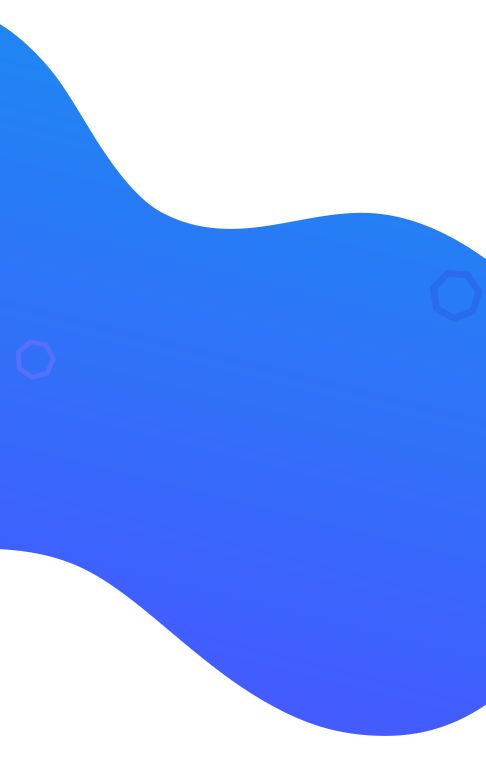
Write a Shadertoy shader that draws this background.

```glsl
// A broad blue wave on white, shaded by a tilted linear gradient,
// with two faint heptagon rings. Each wave edge is a cubic Hermite
// curve through a few knots; the rings use a polygon distance.

const float PI = 3.14159265;

// Lengths are in canvas heights, origin at the lower left.
const vec3 PAPER       = vec3(1.0);
const vec3 WAVE_TOP    = vec3(0.120, 0.525, 0.952);
const vec3 WAVE_BOTTOM = vec3(0.265, 0.355, 1.0);
const vec3 RING_VIOLET = vec3(0.335, 0.440, 0.980);
const vec3 RING_NAVY   = vec3(0.157, 0.420, 0.920);

const float GRADIENT_TILT  = 0.25;
const float GRADIENT_START = 0.031;
const float GRADIENT_END   = 0.833;

const float RING_SIDES = 7.0;
// Ring: centre x, centre y, outer radius, stroke width
const vec4 SMALL_RING = vec4(0.0458, 0.5320, 0.0270, 0.0060);
const vec4 LARGE_RING = vec4(0.5935, 0.6157, 0.0353, 0.0088);
const float SMALL_TURN = 0.05;
const float LARGE_TURN = 0.15;

// Edge knots: x, y, slope
const int KNOTS = 7;
const vec3 UPPER_EDGE[KNOTS] = vec3[KNOTS](
    vec3(0.0,    0.9686, -0.62),
    vec3(0.0654, 0.9098, -1.20),
    vec3(0.1203, 0.8261, -1.62),
    vec3(0.2092, 0.7242, -0.55),
    vec3(0.3007, 0.7020,  0.0),
    vec3(0.4706, 0.7229,  0.0),
    vec3(0.6327, 0.6627, -0.72));
const vec3 LOWER_EDGE[KNOTS] = vec3[KNOTS](
    vec3(0.0,    0.2850, -0.06),
    vec3(0.1046, 0.2614, -0.46),
    vec3(0.2092, 0.1882, -0.84),
    vec3(0.3137, 0.1059, -0.67),
    vec3(0.4183, 0.0536, -0.30),
    vec3(0.5020, 0.0418,  0.0),
    vec3(0.6327, 0.0824,  0.68));

// Height (x) and slope (y) of the Hermite curve at a position
vec2 edgeCurve(vec3 knots[KNOTS], float x) {
    int i = 0;
    while (i < KNOTS - 2 && x > knots[i + 1].x) i++;
    vec3 a = knots[i];
    vec3 b = knots[i + 1];
    float span = b.x - a.x;
    float t = clamp((x - a.x) / span, 0.0, 1.0);
    float rise = b.y - a.y;
    float c2 = 3.0 * rise - span * (2.0 * a.z + b.z);
    float c3 = span * (a.z + b.z) - 2.0 * rise;
    float height = a.y + t * (span * a.z + t * (c2 + t * c3));
    float slope = a.z + t * (2.0 * c2 + 3.0 * c3 * t) / span;
    // Continue straight beyond the last knot
    height += max(x - b.x, 0.0) * b.z;
    return vec2(height, slope);
}

// Approximate signed distance, positive above the edge
float edgeDistance(vec3 knots[KNOTS], vec2 p) {
    vec2 curve = edgeCurve(knots, p.x);
    return (p.y - curve.x) / sqrt(1.0 + curve.y * curve.y);
}

// Signed distance to a polygon outline, negative on the stroke
float ringDistance(vec2 p, vec4 ring, float turn) {
    vec2 q = p - ring.xy;
    float sector = 2.0 * PI / RING_SIDES;
    float angle = mod(atan(q.y, q.x) - turn, sector) - 0.5 * sector;
    float side = length(q) * cos(angle) - ring.z * cos(0.5 * sector);
    return abs(side + 0.5 * ring.w) - 0.5 * ring.w;
}

// Coverage of a shape, softened over one pixel
float coverage(float d, float pixel) {
    return clamp(0.5 - d / pixel, 0.0, 1.0);
}

void mainImage(out vec4 fragColor, in vec2 fragCoord) {
    vec2 p = fragCoord / iResolution.y;
    float pixel = 1.0 / iResolution.y;

    // Wave gradient
    float depth = 1.0 - p.y - GRADIENT_TILT * p.x;
    float t = (depth - GRADIENT_START) / (GRADIENT_END - GRADIENT_START);
    vec3 wave = mix(WAVE_TOP, WAVE_BOTTOM, clamp(t, 0.0, 1.0));

    // Rings
    float smallRing = ringDistance(p, SMALL_RING, SMALL_TURN);
    float largeRing = ringDistance(p, LARGE_RING, LARGE_TURN);
    wave = mix(wave, RING_VIOLET, coverage(smallRing, pixel));
    wave = mix(wave, RING_NAVY, coverage(largeRing, pixel));

    // Wave body between its two edges
    float body = max(edgeDistance(UPPER_EDGE, p), -edgeDistance(LOWER_EDGE, p));
    fragColor = vec4(mix(PAPER, wave, coverage(body, pixel)), 1.0);
}
```
